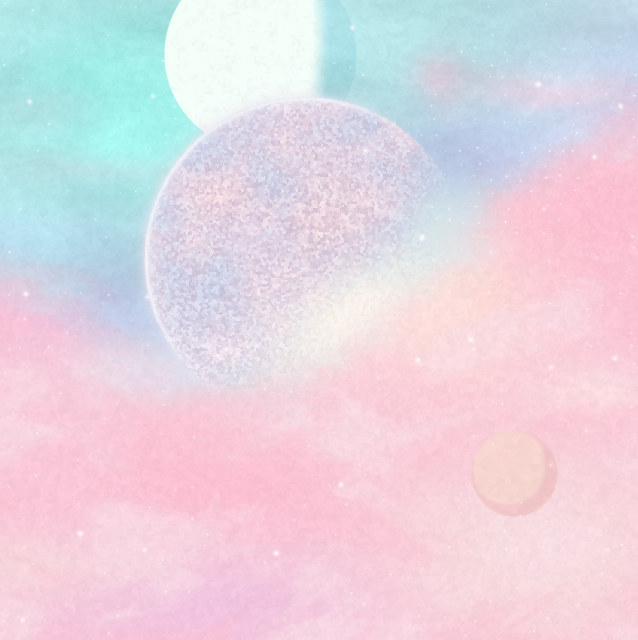
This background is drawn by a WebGL 1 fragment shader. Its source:

```glsl
precision highp float;
// Pastel sky: teal haze over pink cloud, a bright moon, a speckled planet
// dissolving into a cream glow, a small peach planet and stars.
// Elliptical tints lie over layered-sine clouds; cellular noise gives grain.
uniform vec2 u_resolution;

const vec3 TEAL = vec3(.61, .94, .91);
const vec3 AQUA = vec3(.71, .89, .90);
const vec3 PERIWINKLE = vec3(.73, .77, .89);
const vec3 PINK = vec3(.975, .79, .85);
const vec3 ROSE = vec3(.99, .74, .81);
const vec3 LILAC = vec3(.94, .76, .88);
const vec3 PEACH = vec3(.99, .86, .84);
const vec3 BLUSH = vec3(.965, .87, .87);
const vec3 CREAM = vec3(.985, .955, .925);
const vec3 MOONLIGHT = vec3(.96, 1., .98);
const vec3 MIST = vec3(.92, .87, .92);

const vec3 MOON = vec3(.407, .915, .150);    // centre, radius
const vec3 PLANET = vec3(.478, .596, .252);
const vec3 DWARF = vec3(.804, .260, .067);
const vec2 RIM_DIR = vec2(-.76, .65);
const vec2 FADE_DIR = vec2(.70, -.71);
const float GRAIN_CELLS = 210.;
const float SKY_GRAIN = .018;
const float PLANET_GRAIN = .15;

vec2 hash2(vec2 cell) {
  vec3 h = fract(cell.xyx * vec3(.1031, .1030, .0973));
  h += dot(h, h.yzx + 33.33);
  return fract((h.xx + h.yz) * h.zy);
}

// Layered sines, each octave warped and rotated
float clouds(vec2 p) {
  float sum = 0., amp = .5;
  for (int i = 0; i < 7; i++) {
    p += .35 * sin(p.yx * 1.3 + vec2(1.7, 4.1));
    sum += amp * sin(p.x) * sin(p.y);
    p = mat2(1.6, 1.1, -1.1, 1.6) * p + 2.3;
    amp *= .58;
  }
  return sum;
}

// Random value in -0.5..0.5 of the nearest scattered point
float cellGrain(vec2 p) {
  float nearest = 9., value = 0.;
  for (int i = 0; i < 9; i++) {
    vec2 c = floor(p) + vec2(mod(float(i), 3.), i / 3) - 1.;
    float d = distance(p, c + hash2(c));
    if (d < nearest) { nearest = d; value = hash2(c + 17.).x; }
  }
  return value - .5;
}

float blob(vec2 p, float x, float y, float rx, float ry) {
  vec2 d = (p - vec2(x, y)) / vec2(rx, ry);
  return exp(-dot(d, d));
}

void tint(inout vec3 c, vec2 p, vec3 tone, float k, float x, float y, float rx, float ry) {
  c = mix(c, tone, k * blob(p, x, y, rx, ry));
}

float disc(vec2 p, vec3 body, float soft) {
  return 1. - smoothstep(-soft, soft, distance(p, body.xy) - body.z);
}

float stars(vec2 p, float cells, float density, float radius) {
  vec2 cell = floor(p * cells), rnd = hash2(cell + cells);
  float d = length(fract(p * cells) - .25 - .5 * hash2(cell + 7.)) / cells;
  d /= radius * (.6 + .4 * rnd.y);
  return step(rnd.x, density) * (exp(-d * d) + .16 * exp(-d)) * (.5 + .5 * rnd.y);
}

vec3 skyColor(vec2 p, float wisp) {
  vec3 c = mix(AQUA, vec3(.75, .86, .90), smoothstep(.6, 1., p.x));
  tint(c, p, TEAL, 1., .18, .83, .22, .15);
  tint(c, p, AQUA + .02, .8, .05, .82, .10, .04);
  tint(c, p, vec3(.76, .88, .90), .7, .12, .735, .16, .03);
  tint(c, p, vec3(.70, .85, .92), .8, .04, .62, .22, .07);
  tint(c, p, PERIWINKLE, .95, .18, .50, .16, .09);
  tint(c, p, PERIWINKLE, .95, .75, .755, .17, .085);
  tint(c, p, PERIWINKLE + .05, .9, 1., .83, .17, .12);
  tint(c, p, vec3(.89, .79, .85), .7, .69, .875, .04, .045);
  tint(c, p, vec3(.89, .79, .85), .75, .86, .865, .13, .028);
  return c + .05 * wisp;
}

vec3 cloudColor(vec2 p, float wisp) {
  vec3 c = PINK;
  tint(c, p, ROSE, .8, .38, .23, .22, .08);
  tint(c, p, ROSE, .7, .97, .64, .17, .13);
  tint(c, p, PEACH, .95, .71, .51, .15, .13);
  tint(c, p, LILAC, .85, .32, .06, .26, .09);
  tint(c, p, LILAC, .6, .07, .50, .14, .06);
  tint(c, p, BLUSH, .7, .05, .11, .20, .05);
  tint(c, p, BLUSH, .95, .83, .14, .25, .15);
  tint(c, p, BLUSH + .02, .8, .92, .38, .08, .05);
  c = mix(c, vec3(.97, .87, .90), .65 * smoothstep(-.05, .6, wisp));
  return mix(c, ROSE, .3 * smoothstep(.05, .6, -wisp));
}

void main() {
  vec2 p = gl_FragCoord.xy / u_resolution.y;
  float px = 1. / u_resolution.y;
  float broad = clouds(p * vec2(7., 11.) + 1.);
  float wisp = clouds(p * vec2(11., 19.) + 5. + .6 * broad);
  float grain = cellGrain(p * GRAIN_CELLS), clump = cellGrain(p * GRAIN_CELLS * .43 + 31.);
  vec2 q = p + .02 * vec2(broad, wisp);

  // Sky above, pink cloud below a rising bank
  float bank = .57 + .4 * smoothstep(.4, 1., p.x) - .15 * smoothstep(0., .3, p.x);
  float sky = smoothstep(-.09, .09, q.y - bank + .03 * wisp);
  vec3 color = mix(cloudColor(q, wisp), skyColor(q, wisp), sky);
  tint(color, q, MIST, .75, .23, .425, .11, .05);
  color += SKY_GRAIN * (grain + clump);

  // Moon with its shaded right limb
  float shade = smoothstep(-.018, .018, p.x - .502 + .9 * (p.y - .94) * (p.y - .94));
  vec3 moonColor = mix(MOONLIGHT + .03 * min(grain + clump, 0.), color * vec3(.92, .96, .98), shade);
  color = mix(color, moonColor, disc(p, MOON, px));

  // Large planet: halo, speckled surface, bright rim
  vec2 rel = p - PLANET.xy;
  float edge = length(rel) - PLANET.z;
  float facing = smoothstep(-.25, .65, dot(normalize(rel + 1e-5), RIM_DIR));
  float fade = 1. - smoothstep(.03, .17, dot(rel, FADE_DIR) + .02 * broad);
  fade *= smoothstep(.37, .45, p.y) * (1. - smoothstep(.62, .72, q.x));
  color = mix(color, MIST, .5 * facing * exp(-max(edge, 0.) / .01));
  float mottle = .55 * clouds(p * 26. + 9.) + .3 * wisp + .5 * grain + .35 * clump;
  vec3 surface = mix(vec3(.91, .84, .89), vec3(.75, .80, .90), .9 * smoothstep(-.55, .65, mottle));
  tint(surface, q, vec3(.94, .83, .86), .75, .50, .67, .08, .09);
  tint(surface, q, vec3(.94, .83, .86), .75, .34, .69, .05, .035);
  surface = mix(MIST, surface, .4 + .6 * smoothstep(.42, .58, p.y));
  surface += PLANET_GRAIN * (grain + .35 * clump) * vec3(1., .85, .5);
  color = mix(color, surface, disc(p, PLANET, px) * fade);
  float rim = exp(-abs(edge + .003) / .0035) + .35 * exp(edge / .016) * step(edge, 0.);
  color = mix(color, vec3(.95, .96, .98), min(rim, 1.) * facing * .85);

  // Cream glow where the planet dissolves
  vec2 along = mat2(.82, -.57, .57, .82) * (q - vec2(.545, .505));
  tint(color, q, vec3(.86, .89, .91), .7, .70, .65, .065, .06);
  tint(color, along, CREAM + .03 * grain, .95, 0., 0., .155, .068);

  // Small planet with a lower-right crescent
  vec3 inner = DWARF + vec3(-.01, .01, -.009);
  float face = disc(p + .004 * vec2(wisp, broad), inner, .004);
  vec3 dwarfColor = mix(vec3(.945, .77, .78), vec3(.965, .835, .81), face) + .025 * clump;
  color = mix(color, dwarfColor, disc(p, DWARF, 1.5 * px) * .9);

  // Stars, with dust denser toward the upper right
  float dust = .15 + .5 * blob(p, .78, .70, .18, .18);
  float light = stars(p, 10., .25, .0045) + .7 * stars(p, 45., dust, .0017);
  color = mix(color, vec3(1., .99, .98), min(light, 1.) * .9);
  gl_FragColor = vec4(clamp(color, 0., 1.), 1.);
}
```
